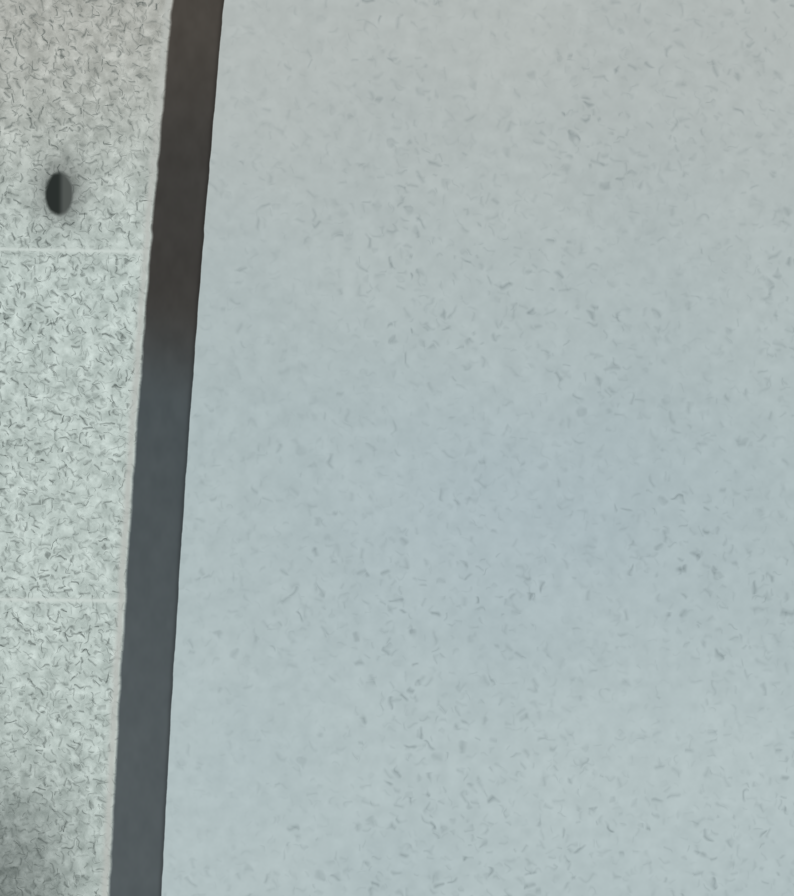
Give the GLSL for this texture, as a Shadertoy shader.

```glsl
// Draws a pale flecked wall panel beside a dark, slightly bowed joint strip and a densely speckled side board.

uvec2 mixBits(uvec2 v) {
    v = v * 1664525u + 1013904223u;
    v.x += v.y * 1664525u;
    v.y += v.x * 1664525u;
    v ^= v >> 16u;
    v.x += v.y * 1664525u;
    v.y += v.x * 1664525u;
    return v ^ (v >> 16u);
}

vec2 hash2(vec2 cell, float seed) {
    ivec2 c = ivec2(floor(cell)) + ivec2(1000 + int(seed) * 517, 1000);
    return vec2(mixBits(uvec2(c)) & 65535u) / 65535.0;
}

float valueNoise(vec2 p, float seed) {
    vec2 i = floor(p), f = fract(p);
    f = f * f * (3.0 - 2.0 * f);
    float a = hash2(i, seed).x, b = hash2(i + vec2(1, 0), seed).x;
    float c = hash2(i + vec2(0, 1), seed).x, d = hash2(i + vec2(1, 1), seed).x;
    return mix(mix(a, b, f.x), mix(c, d, f.x), f.y);
}

float fbm(vec2 p, float seed) {
    float sum = 0.0, amp = 0.5;
    for (int i = 0; i < 4; i++) {
        sum += amp * valueNoise(p, seed + float(i));
        p = p * 2.03 + 7.3;
        amp *= 0.5;
    }
    return sum / 0.9375;
}

float segmentDistance(vec2 p, vec2 halfAxis) {
    float h = clamp(dot(p, halfAxis) / dot(halfAxis, halfAxis), -1.0, 1.0);
    return length(p - halfAxis * h);
}

// Short bent strokes scattered one per cell; sizes are in cell units.
float flecks(vec2 p, float scale, float chance, float halfLen, float width, float soft, float seed) {
    vec2 q = p * scale;
    q += 0.55 * (vec2(valueNoise(q * 1.7, seed + 3.0), valueNoise(q * 1.7, seed + 4.0)) - 0.5);
    vec2 cell = floor(q);
    float ink = 0.0;
    for (int y = -1; y <= 1; y++)
    for (int x = -1; x <= 1; x++) {
        vec2 id = cell + vec2(x, y);
        vec2 place = hash2(id, seed), kind = hash2(id, seed + 1.0), tone = hash2(id, seed + 2.0);
        if (tone.x > chance) continue;
        float angle = -0.75 + (kind.x - 0.5) * 2.6;
        vec2 axis = vec2(cos(angle), sin(angle)) * halfLen * mix(0.25, 1.0, kind.y);
        float d = segmentDistance(q - id - place, axis) - width;
        ink = max(ink, (1.0 - smoothstep(-soft, soft, d)) * mix(0.35, 1.0, tone.y * tone.y));
    }
    return ink;
}

float bowedEdge(float y, float base, float slope, float bow) {
    return base + slope * y + bow * y * y;
}

float softLine(float d, float width) {
    return exp(-d * d / (width * width));
}

vec3 wallColor(vec2 p, float px) {
    vec3 col = mix(vec3(0.695, 0.752, 0.757), vec3(0.675, 0.732, 0.737), smoothstep(0.1, 0.5, p.y));
    col = mix(col, vec3(0.695, 0.724, 0.716), smoothstep(0.45, 1.0, p.y));
    col += vec3(-0.01, -0.006, 0.006) * softLine(length((p - vec2(0.58, 0.43)) * vec2(1.0, 1.5)), 0.22);
    col += (fbm(p * 7.0, 11.0) - 0.5) * vec3(0.03, 0.025, 0.02);
    col += (fbm(p * 85.0, 17.0) - 0.5) * 0.045;
    float cluster = smoothstep(0.3, 0.65, fbm(p * 9.0, 23.0));
    float reach = mix(0.5, 1.0, smoothstep(0.2, 0.5, p.x));
    float coarse = flecks(p, 62.0, 0.38, 0.27, 0.1, 0.16 + 25.0 * px, 31.0);
    float fine = flecks(p, 96.0, 0.5, 0.36, 0.1, 0.2 + 35.0 * px, 37.0);
    float ink = (0.36 * coarse + 0.19 * fine) * mix(0.5, 1.0, cluster) * reach;
    return mix(col, vec3(0.35, 0.4, 0.41), ink);
}

vec3 boardColor(vec2 p, float px) {
    vec3 col = mix(vec3(0.735, 0.785, 0.765), vec3(0.685, 0.695, 0.67), smoothstep(0.65, 1.0, p.y));
    col *= 1.0 - 0.3 * softLine(length((p - vec2(0.0, 0.02)) * vec2(1.0, 0.8)), 0.09);
    col += (fbm(p * 110.0, 41.0) - 0.5) * 0.22;
    float dense = flecks(p, 105.0, 0.8, 0.55, 0.09, 0.13 + 45.0 * px, 47.0);
    float extra = flecks(p + 0.013, 135.0, 0.75, 0.55, 0.1, 0.13 + 50.0 * px, 53.0);
    float patchy = mix(0.55, 1.0, fbm(p * 14.0, 59.0));
    col = mix(col, vec3(0.26, 0.29, 0.28), clamp(0.68 * dense + 0.38 * extra, 0.0, 0.85) * patchy);

    // Pale horizontal seams
    float seams = softLine(p.y - 0.722 + 0.02 * p.x, 0.0024) + softLine(p.y - 0.331 + 0.012 * p.x, 0.0026);
    col = mix(col, vec3(0.79, 0.83, 0.81), 0.85 * seams);

    // Recessed hole with a smudged rim
    vec2 h = p - vec2(0.066, 0.783);
    col *= 1.0 - 0.38 * softLine(length((h - vec2(0.002, 0.004)) * vec2(1.0, 0.75)), 0.026);
    float hole = length(h * vec2(1.7, 1.0)) - 0.024 + 0.006 * (fbm(p * 60.0, 61.0) - 0.5);
    vec3 holeCol = mix(vec3(0.17, 0.19, 0.18), vec3(0.32, 0.34, 0.33), smoothstep(-0.002, 0.006, h.x));
    return mix(col, holeCol, 1.0 - smoothstep(-0.003, 0.003 + px, hole));
}

vec3 stripColor(vec2 p) {
    vec3 dark = mix(vec3(0.245, 0.24, 0.23), vec3(0.29, 0.275, 0.255), smoothstep(0.78, 1.0, p.y));
    vec3 cool = mix(vec3(0.325, 0.355, 0.365), vec3(0.295, 0.325, 0.335), smoothstep(0.1, 0.55, p.y));
    vec3 col = mix(cool, dark, smoothstep(0.54, 0.68, p.y + 0.25 * (p.x - 0.18)));
    return col + (fbm(p * vec2(80.0, 50.0), 67.0) - 0.5) * 0.035;
}

void mainImage(out vec4 fragColor, in vec2 fragCoord) {
    vec2 p = fragCoord / iResolution.y;
    float px = 1.0 / iResolution.y;
    float rough = (fbm(vec2(p.y * 60.0, 3.0), 71.0) - 0.5) * 0.003;
    float left = p.x - bowedEdge(p.y, 0.122, 0.046, 0.025) - rough;
    float right = p.x - bowedEdge(p.y, 0.180, 0.0484, 0.0216) - 0.5 * rough;
    vec3 board = mix(boardColor(p, px), vec3(0.72, 0.735, 0.715), 0.8 * softLine(left + 0.005, 0.0045));
    vec3 strip = stripColor(p) * (1.0 - 0.2 * softLine(right, 0.003));
    vec3 col = mix(board, strip, smoothstep(-0.0012 - px, 0.0012 + px, left));
    col = mix(col, wallColor(p, px), smoothstep(-px, px, right));
    fragColor = vec4(clamp(col, 0.0, 1.0), 1.0);
}
```
